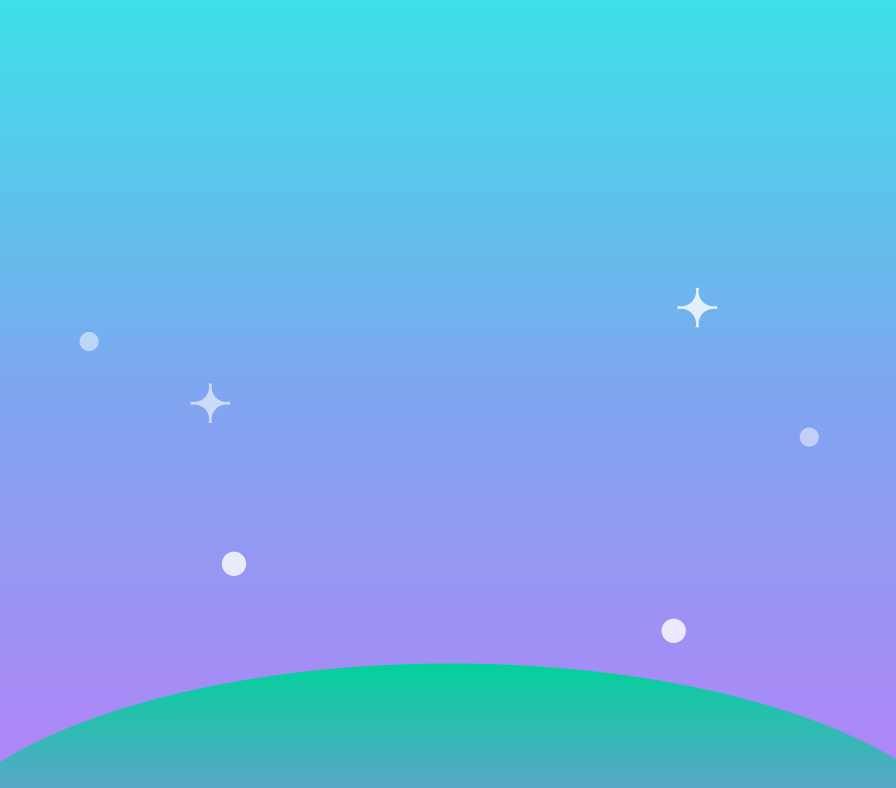
A Shadertoy shader for this background:

```glsl
// A dusk sky in three colours above a rounded green hill, with soft pale dots
// and four-pointed sparkles. Lengths are in canvas heights, x from the middle;
// the marks are pairs folded through a midpoint, drawn by distance functions.

#define SKY_TOP      vec3(0.235, 0.880, 0.908)
#define SKY_MIDDLE   vec3(0.500, 0.650, 0.942)
#define SKY_BOTTOM   vec3(0.700, 0.515, 0.970)
#define HILL_CREST   vec3(0.010, 0.820, 0.610)
#define HILL_BASE    vec3(0.345, 0.655, 0.780)
#define HILL_CENTRE  vec2(0.003, -0.117)
#define HILL_RADII   vec2(0.682, 0.275)
#define SMALL_DOT    0.0121
#define LARGE_DOT    0.0154
#define SPARKLE      0.0250

// Coverage of a shape from its signed distance, softened over one pixel.
float coverage(float dist) {
    return clamp(0.5 - dist * iResolution.y, 0.0, 1.0);
}

float circleDistance(vec2 p, float radius) {
    return length(p) - radius;
}

// Approximate ellipse distance, scaled by the local gradient.
float ellipseDistance(vec2 p, vec2 radii) {
    float scaled = length(p / radii);
    float slope = length(p / (radii * radii));
    return scaled * (scaled - 1.0) / max(slope, 1e-4);
}

// A disc with four round bites taken from its diagonals.
float sparkleDistance(vec2 p, float radius) {
    vec2 q = abs(p) / radius;
    float bite = 0.755 - length(q - 0.82);
    return radius * max(bite, length(q) - 1.0);
}

// Folds the plane so one shape appears at middle - offset and middle + offset.
vec2 foldPair(vec2 p, vec2 middle, vec2 offset) {
    vec2 fromMiddle = p - middle;
    return fromMiddle - (fromMiddle.x < 0.0 ? -offset : offset);
}

vec3 skyColour(float height) {
    vec3 lower = mix(SKY_BOTTOM, SKY_MIDDLE, clamp(height * 2.0, 0.0, 1.0));
    return mix(lower, SKY_TOP, clamp(height * 2.0 - 1.0, 0.0, 1.0));
}

void mainImage(out vec4 fragColor, in vec2 fragCoord) {
    vec2 p = (fragCoord - vec2(0.5 * iResolution.x, 0.0)) / iResolution.y;
    vec3 colour = skyColour(p.y);

    // Faint small dots and brighter large dots
    vec2 small = foldPair(p, vec2(0.0015, 0.506), vec2(0.457, -0.0607));
    vec2 large = foldPair(p, vec2(0.0074, 0.242), vec2(0.279, -0.0425));
    colour = mix(colour, vec3(1.0), 0.5 * coverage(circleDistance(small, SMALL_DOT)));
    colour = mix(colour, vec3(1.0), 0.8 * coverage(circleDistance(large, LARGE_DOT)));

    // Sparkles, the right one brighter
    vec2 star = foldPair(p, vec2(0.0074, 0.549), vec2(0.309, 0.0607));
    float starGlow = p.x < 0.0 ? 0.6 : 0.8;
    colour = mix(colour, vec3(1.0), starGlow * coverage(sparkleDistance(star, SPARKLE)));

    // Hill, fading from crest to base
    float crestHeight = HILL_CENTRE.y + HILL_RADII.y;
    vec3 hill = mix(HILL_BASE, HILL_CREST, clamp(p.y / crestHeight, 0.0, 1.0));
    colour = mix(colour, hill, coverage(ellipseDistance(p - HILL_CENTRE, HILL_RADII)));

    fragColor = vec4(colour, 1.0);
}
```
